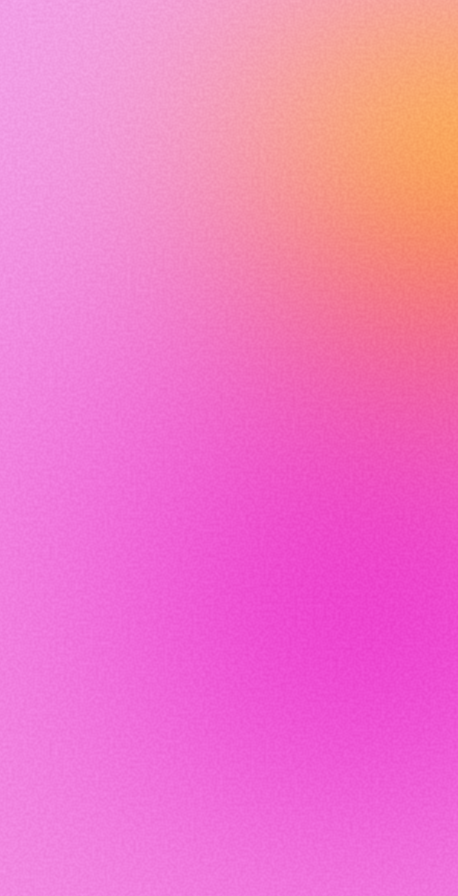
This background is drawn by a WebGL 2 fragment shader. Its source:

```glsl
#version 300 es
precision highp float;
// A soft pink backdrop with two wide Gaussian glows, magenta low on the right
// and orange high on the right, under a fine film grain. The glows are layered
// by mixing colours; the grain is two octaves of gradient noise.
uniform vec2 u_resolution;
out vec4 fragColor;

// Random unit vector for a lattice cell
vec2 cellGradient(vec2 cell) {
    vec3 h = fract(cell.xyx * vec3(0.1031, 0.1030, 0.0973));
    h += dot(h, h.yzx + 33.33);
    float angle = 6.28318 * fract((h.x + h.y) * h.z);
    return vec2(cos(angle), sin(angle));
}

float gradientNoise(vec2 p) {
    vec2 cell = floor(p);
    vec2 f = p - cell;
    vec2 fade = f * f * f * (f * (f * 6.0 - 15.0) + 10.0);
    float a = dot(cellGradient(cell), f);
    float b = dot(cellGradient(cell + vec2(1, 0)), f - vec2(1, 0));
    float c = dot(cellGradient(cell + vec2(0, 1)), f - vec2(0, 1));
    float d = dot(cellGradient(cell + vec2(1, 1)), f - vec2(1, 1));
    return mix(mix(a, b, fade.x), mix(c, d, fade.x), fade.y);
}

// Elliptical falloff: 1 at the centre, 1/e at the given radii
float glow(vec2 uv, vec2 centre, vec2 radii) {
    vec2 d = (uv - centre) / radii;
    return exp(-dot(d, d));
}

void main() {
    vec2 uv = gl_FragCoord.xy / u_resolution;

    // Pink base, paler toward the top
    vec3 colour = mix(vec3(0.95, 0.56, 0.885), vec3(0.95, 0.62, 0.91),
                      smoothstep(0.4, 1.0, uv.y));

    // Magenta glow
    vec3 magenta = vec3(0.93, 0.27, 0.82);
    colour = mix(colour, magenta, glow(uv, vec2(0.82, 0.34), vec2(0.68, 0.34)));

    // Orange glow, redder along its lower edge
    vec3 orange = mix(vec3(0.95, 0.38, 0.34), vec3(0.98, 0.67, 0.34),
                      smoothstep(0.52, 0.9, uv.y));
    colour = mix(colour, orange, 0.98 * glow(uv, vec2(1.05, 0.815), vec2(0.55, 0.265)));

    // Film grain, with cells sized relative to the canvas height
    vec2 p = gl_FragCoord.xy / u_resolution.y;
    float grain = gradientNoise(p * 310.0) + 0.6 * gradientNoise(p * 173.0 + 41.7);
    colour += grain * vec3(0.022, 0.04, 0.032);

    fragColor = vec4(clamp(colour, 0.0, 1.0), 1.0);
}
```
